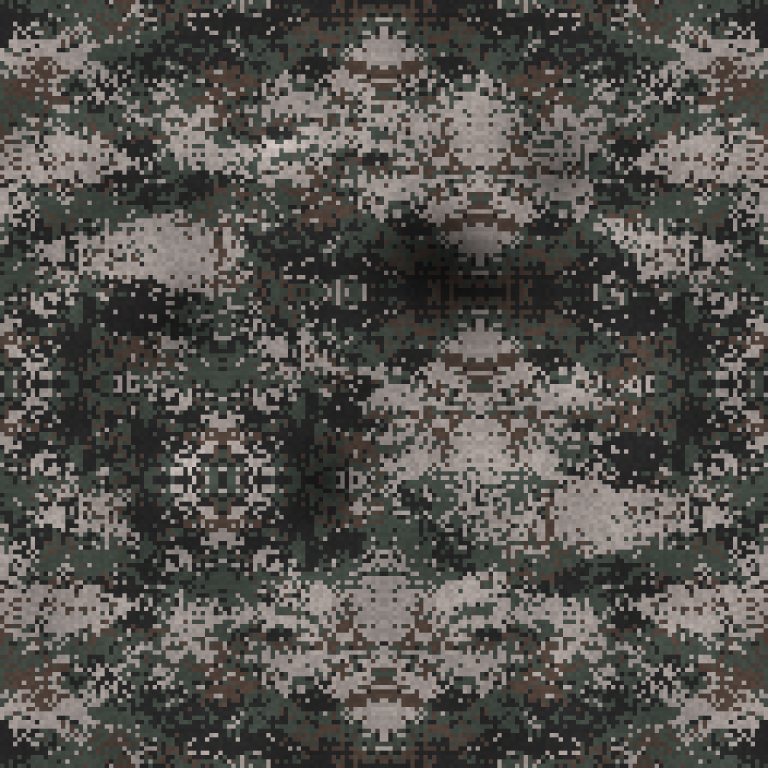
A WebGL 2 fragment shader for this texture:

```glsl
#version 300 es
precision highp float;
// Draws a worn digital camouflage cloth: one mirrored tile of pixel blotches with two shifted patches.

uniform vec2 u_resolution;
out vec4 outColor;

const float CELLS = 176.0;   // camouflage squares across the canvas
const vec3 SAND  = vec3(0.605, 0.570, 0.555);
const vec3 GREEN = vec3(0.245, 0.275, 0.250);
const vec3 BLACK = vec3(0.145, 0.145, 0.145);
const vec3 BROWN = vec3(0.300, 0.245, 0.215);

float hash(vec2 p, float seed) {
    uvec2 n = uvec2(ivec2(floor(p)) + 4096);
    uint h = n.x * 1597334677u ^ n.y * 3812015801u ^ uint(seed) * 668265263u;
    h = (h ^ (h >> 15)) * 2246822519u;
    h = (h ^ (h >> 13)) * 3266489917u;
    return float((h ^ (h >> 16)) >> 8) / 16777216.0;
}

float gradientDot(vec2 corner, vec2 p, float seed) {
    float angle = 6.2831853 * hash(corner, seed);
    return dot(vec2(cos(angle), sin(angle)), p - corner);
}

float gradientNoise(vec2 p, float seed) {
    vec2 i = floor(p), f = p - i;
    vec2 w = f * f * f * (f * (f * 6.0 - 15.0) + 10.0);
    float low  = mix(gradientDot(i, p, seed), gradientDot(i + vec2(1, 0), p, seed), w.x);
    float high = mix(gradientDot(i + vec2(0, 1), p, seed), gradientDot(i + vec2(1, 1), p, seed), w.x);
    return mix(low, high, w.y);
}

// Soft elliptical spot, 1 at its centre
float spot(vec2 p, vec2 centre, vec2 radius) {
    vec2 d = (p - centre) / radius;
    return exp(-dot(d, d));
}

// Wide blotches with ragged edges and a few stray squares
float blotches(vec2 q, vec2 cell, float seed) {
    float stray = hash(cell, seed + 7.0) - 0.5;
    return gradientNoise(q * vec2(7.0, 13.0), seed)
         + 0.50 * gradientNoise(q * vec2(17.0, 29.0), seed + 1.0)
         + 0.40 * gradientNoise(q * vec2(48.0, 66.0), seed + 2.0)
         + 0.14 * stray + 3.2 * stray * stray * stray;
}

// Mirrors the tile about its centre, after moving it by a share of the canvas
vec2 foldCell(vec2 cell, vec2 shift) {
    return abs(mod(cell + 0.5 - round(shift * CELLS), CELLS) - 0.5 * CELLS);
}

// Picks the cloth colour of one folded square
vec3 camouflage(vec2 folded) {
    vec2 q = folded / CELLS;
    float cover = blotches(q, folded, 11.0)
        + 0.55 * spot(q, vec2(0.40, 0.06), vec2(0.10, 0.09))
        + 0.45 * spot(q, vec2(0.37, 0.24), vec2(0.10, 0.04))
        + 0.50 * spot(q, vec2(0.21, 0.25), vec2(0.07, 0.05))
        + 0.50 * spot(q, vec2(0.14, 0.47), vec2(0.20, 0.03))
        - 0.65 * spot(q, vec2(0.00, 0.45), vec2(0.025, 0.04))
        - 0.60 * spot(q, vec2(0.00, 0.29), vec2(0.11, 0.05))
        - 0.60 * spot(q, vec2(0.29, 0.16), vec2(0.13, 0.04))
        - 0.45 * spot(q, vec2(0.48, 0.31), vec2(0.09, 0.05))
        - 0.40 * spot(q, vec2(0.45, 0.05), vec2(0.04, 0.025));
    float dark = blotches(q, folded, 31.0)
        + 0.45 * spot(q, vec2(0.38, 0.06), vec2(0.10, 0.09))
        + 0.30 * spot(q, vec2(0.21, 0.25), vec2(0.05, 0.05))
        + 0.35 * spot(q, vec2(0.20, 0.46), vec2(0.16, 0.03));
    float rust = blotches(q, folded, 53.0)
        + 0.40 * spot(q, vec2(0.03, 0.37), vec2(0.12, 0.04))
        + 0.35 * spot(q, vec2(0.44, 0.39), vec2(0.07, 0.05));
    vec3 color = cover > -0.03 ? (dark > 0.16 ? BLACK : GREEN) : SAND;
    if (rust > 0.36 && dark < 0.25) color = BROWN;
    return color * (1.0 + 0.16 * (hash(folded, 71.0) - 0.5));
}

// Lays the shifted patches over the mirrored tile
vec3 cloth(vec2 uv) {
    vec2 cell = floor(uv * CELLS), p = (cell + 0.5) / CELLS;
    float fray = 0.25 * gradientNoise(p * 22.0, 83.0) + 0.16 * (hash(cell, 89.0) - 0.5);
    vec2 shift = vec2(0.0);
    if (spot(p, vec2(0.57, 0.60), vec2(0.27, 0.28)) + fray > 0.40) shift = vec2(0.125, -0.38);
    if (spot(p, vec2(0.32, 0.40), vec2(0.18, 0.20)) + fray > 0.40) shift = vec2(0.29, -0.125);
    return camouflage(foldCell(cell, shift));
}

// Soft stains and faded spots in the cloth
float wear(vec2 uv) {
    float faded = 0.38 * spot(uv, vec2(0.375, 0.81), vec2(0.045, 0.035))
        + 0.20 * spot(uv, vec2(0.36, 0.70), vec2(0.05, 0.025))
        + 0.20 * spot(uv, vec2(0.74, 0.50), vec2(0.05, 0.03))
        + 0.22 * spot(uv, vec2(0.24, 0.39), vec2(0.04, 0.03));
    float stained = 0.65 * spot(uv, vec2(0.58, 0.65), vec2(0.09, 0.07))
        + 0.40 * spot(uv, vec2(0.24, 0.59), vec2(0.06, 0.05))
        + 0.40 * spot(uv, vec2(0.42, 0.38), vec2(0.05, 0.06))
        + 0.30 * spot(uv, vec2(0.73, 0.77), vec2(0.05, 0.05));
    return 1.0 + faded - stained + 0.22 * gradientNoise(uv * 9.0, 97.0);
}

void main() {
    vec2 uv = gl_FragCoord.xy / u_resolution;
    // Average nine points to smooth the edges of the squares
    vec3 color = vec3(0.0);
    for (int y = -1; y <= 1; y++)
        for (int x = -1; x <= 1; x++)
            color += cloth(uv + vec2(x, y) * 0.4 / u_resolution) / 9.0;
    float weave = 1.0 + 0.05 * gradientNoise(uv * vec2(150.0, 210.0), 101.0);
    outColor = vec4(clamp(color * wear(uv) * weave, 0.0, 1.0), 1.0);
}
```
